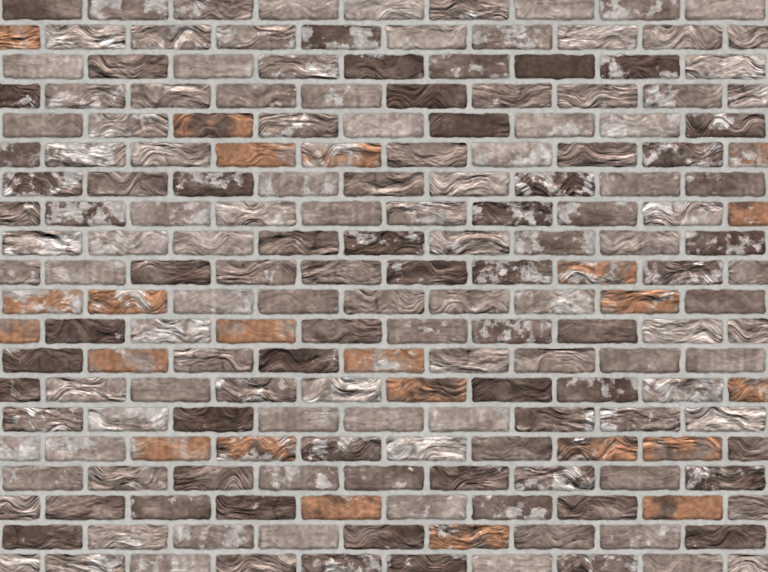
A Shadertoy shader for this texture:

```glsl
// Weathered brick wall in running bond with pale mortar and rough, whitewashed faces.

const float COLUMNS = 9.0;
const float ROWS = 19.46;
const float ROW_SHIFT = 0.228;               // part of the top course cut off by the edge
const float CELL_ASPECT = 2.9;               // cell width over course height
const vec2 BRICK_HALF = vec2(1.355, 0.405);  // lengths below are in course heights
const float CORNER = 0.11;
const float EDGE_WOBBLE = 0.10;
const float CLAY_SHARE = 0.13;
const float RELIEF_GAIN = 2.6;
const vec3 MORTAR = vec3(0.765, 0.755, 0.735);
const vec3 DARK_BROWN = vec3(0.35, 0.285, 0.255);
const vec3 TAUPE = vec3(0.555, 0.488, 0.452);
const vec3 PALE_BEIGE = vec3(0.73, 0.675, 0.64);
const vec3 CLAY = vec3(0.65, 0.475, 0.37);
const vec3 WHITEWASH = vec3(0.80, 0.775, 0.76);

float hash(vec2 p) {
    vec3 q = fract(p.xyx * 0.1031);
    q += dot(q, q.yzx + 33.33);
    return fract((q.x + q.y) * q.z);
}

float noise(vec2 p) {
    vec2 i = floor(p), f = fract(p);
    f = f * f * (3.0 - 2.0 * f);
    return mix(mix(hash(i), hash(i + vec2(1, 0)), f.x),
               mix(hash(i + vec2(0, 1)), hash(i + vec2(1, 1)), f.x), f.y);
}

float fbm(vec2 p) {
    float sum = 0.0, amplitude = 0.5;
    for (int i = 0; i < 4; i++) {
        sum += amplitude * noise(p);
        p = mat2(1.6, 1.2, -1.2, 1.6) * p + 7.3;
        amplitude *= 0.5;
    }
    return sum / 0.9375;
}

float roundedBox(vec2 p, vec2 halfSize, float radius) {
    vec2 q = abs(p) - halfSize + radius;
    return length(max(q, 0.0)) + min(max(q.x, q.y), 0.0) - radius;
}

// Bent, mostly horizontal layers of split stone
vec2 layers(vec2 p) {
    return p * vec2(1.1, 3.0) + vec2(0.0, 2.2 * noise(p * 1.5 + 9.0));
}

vec3 brickColour(vec2 id, vec2 local, vec2 surface, float d) {
    float tone = hash(id + 41.0);
    float rough = mix(0.25, 1.0, smoothstep(0.15, 0.5, hash(id + 73.0)));

    // Base tone, drifting along each face
    float t = mix(0.08, 0.88, tone) + 0.75 * (fbm(surface * vec2(0.9, 1.8)) - 0.5);
    vec3 colour = mix(DARK_BROWN, TAUPE, smoothstep(0.0, 0.5, t));
    colour = mix(colour, PALE_BEIGE, smoothstep(0.45, 1.0, t));
    float clay = step(hash(id + 107.0), CLAY_SHARE);
    colour = mix(colour, CLAY, clay * smoothstep(0.25, 0.6, fbm(surface * 1.6 + 31.0)));

    // Whitewash: ragged patches, heavier on some bricks
    float cover = mix(0.78, 0.50, hash(id + 151.0));
    float patches = 0.55 * fbm(surface * vec2(1.1, 1.6) + 53.0) + 0.45 * fbm(surface * 4.0);
    colour = mix(colour, WHITEWASH, 0.8 * smoothstep(cover - 0.05, cover + 0.08, patches));

    // Vertical streaks on the smoother faces
    colour *= 1.0 + 0.22 * (1.0 - rough) * (noise(surface * vec2(7.0, 0.9)) - 0.5);

    // Chiselled relief lit from above, with thin creases
    vec2 here = layers(surface);
    float slope = fbm(layers(surface + vec2(0.0, 0.06))) - fbm(here);
    float crease = 1.0 - smoothstep(0.0, 0.09, abs(noise(here * 0.9 + 17.0) - 0.5));
    colour *= 1.0 + rough * (RELIEF_GAIN * slope - 0.20 * crease);
    colour *= 1.0 + 0.20 * (noise(surface * 9.0) - 0.5);

    // Worn rim: shaded below, slightly lit above
    float rim = smoothstep(-0.14, 0.0, d);
    return colour * (1.0 - rim * mix(0.02, 0.30, smoothstep(-0.3, 0.35, local.y)));
}

void mainImage(out vec4 fragColor, in vec2 fragCoord) {
    vec2 uv = fragCoord / iResolution.xy;
    float pixel = ROWS / iResolution.y;

    // Courses run from the top; every other one moves by half a brick
    vec2 grid = vec2(uv.x * COLUMNS, (1.0 - uv.y) * ROWS + ROW_SHIFT);
    vec2 wall = grid * vec2(CELL_ASPECT, 1.0);
    grid.x += 0.5 * mod(floor(grid.y), 2.0);
    vec2 id = floor(grid);
    vec2 local = (fract(grid) - 0.5) * vec2(CELL_ASPECT, 1.0);
    vec2 surface = local + 10.0 + 90.0 * vec2(hash(id + 5.0), hash(id + 19.0));

    // Uneven brick outline
    float d = roundedBox(local, BRICK_HALF, CORNER);
    d += EDGE_WOBBLE * (fbm(surface * 2.8) - 0.5);

    // Mortar: fine grain, soft stains and contact shade
    float grain = 0.09 * (noise(wall * 9.0) - 0.5) + 0.10 * (fbm(wall * 0.8) - 0.5);
    vec3 mortar = MORTAR * (1.0 + grain) * mix(0.84, 1.0, smoothstep(-0.01, 0.07, d));

    float edge = 0.7 * pixel + 0.008;
    vec3 colour = mix(brickColour(id, local, surface, d), mortar, smoothstep(-edge, edge, d));
    fragColor = vec4(clamp(colour, 0.0, 1.0), 1.0);
}
```
